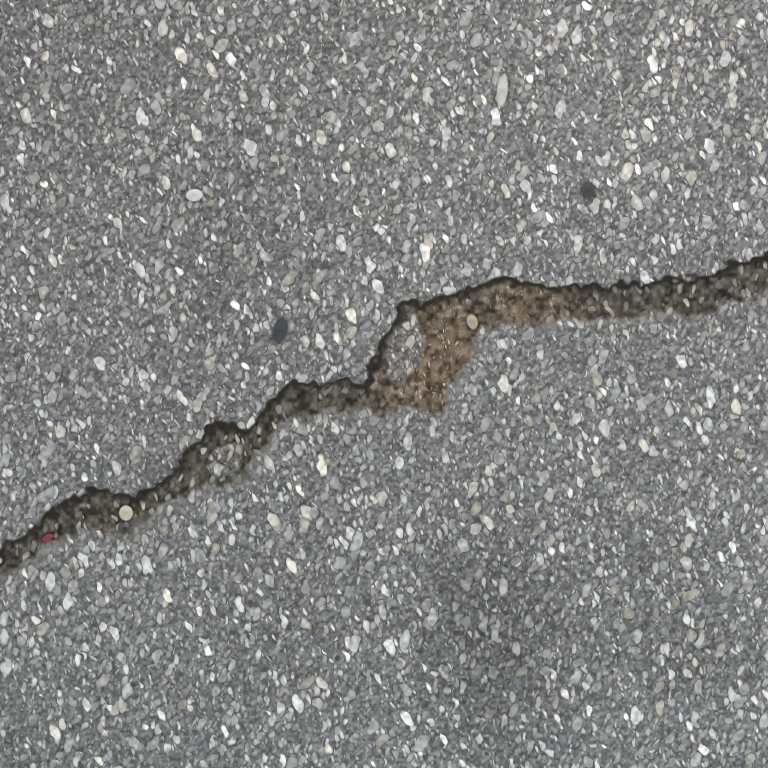
Reproduce this texture procedurally as a WebGL 2 fragment shader.

```glsl
#version 300 es
precision highp float;
// Pebbly grey asphalt crossed by a rising, soil-filled crack.
uniform vec2 u_resolution;
out vec4 outColor;

const vec3 BINDER = vec3(0.375, 0.38, 0.385);
const vec3 SOIL = vec3(0.44, 0.395, 0.355);
const vec3 RUBBLE = vec3(0.36, 0.35, 0.335);
const vec3 SHADOW = vec3(0.17, 0.16, 0.15);

// Crack outline: x, height of the upper lip, height of the lower lip.
const int KNOTS = 16;
const vec3 CRACK[KNOTS] = vec3[KNOTS](
  vec3(0.0, 0.279, 0.247), vec3(0.111, 0.368, 0.312), vec3(0.176, 0.361, 0.310),
  vec3(0.234, 0.394, 0.352), vec3(0.276, 0.449, 0.365), vec3(0.319, 0.441, 0.388),
  vec3(0.375, 0.501, 0.458), vec3(0.475, 0.509, 0.464), vec3(0.501, 0.572, 0.458),
  vec3(0.527, 0.607, 0.473), vec3(0.579, 0.613, 0.467), vec3(0.625, 0.631, 0.574),
  vec3(0.664, 0.642, 0.582), vec3(0.729, 0.627, 0.577), vec3(0.911, 0.641, 0.599),
  vec3(1.0, 0.673, 0.620));

vec3 hash3(vec2 p) {
  vec3 q = fract(p.xyx * vec3(0.1031, 0.1030, 0.0973));
  q += dot(q, q.yxz + 33.33);
  return fract((q.xxy + q.yzz) * q.zyx);
}

float noise(vec2 p) {
  vec2 i = floor(p), f = fract(p);
  f = f * f * (3.0 - 2.0 * f);
  vec2 e = vec2(0.0, 1.0);
  return mix(mix(hash3(i).x, hash3(i + e.yx).x, f.x),
             mix(hash3(i + e.xy).x, hash3(i + e.yy).x, f.x), f.y);
}

// Random offset between -0.5 and 0.5 on both axes.
vec2 wobble(vec2 p) {
  return vec2(noise(p), noise(p + 50.0)) - 0.5;
}

// Approximate signed distance to a tilted ellipse.
float ellipse(vec2 p, vec2 radii, float tilt) {
  float c = cos(tilt), s = sin(tilt);
  p = vec2(c * p.x + s * p.y, c * p.y - s * p.x);
  return (length(p / radii) - 1.0) * min(radii.x, radii.y);
}

float cover(float d, float width) {
  return 1.0 - smoothstep(-width, width, d);
}

// Scatters upright oval pebbles, one candidate per cell, over a colour.
vec3 pebbles(vec3 base, vec2 p, float cells, float density, vec2 tones, float px) {
  vec2 q = p * cells, id = floor(q);
  float aa = 0.8 * cells * px;
  for (int y = -1; y <= 1; y++) {
    for (int x = -1; x <= 1; x++) {
      vec2 cell = id + vec2(x, y);
      vec3 r = hash3(cell + cells), s = hash3(cell + cells + 71.0);
      if (s.x > density) continue;
      vec2 radii = mix(0.17, 0.38, s.y) * vec2(0.85, mix(1.0, 1.8, r.z));
      float d = ellipse(q - cell - r.xy, radii, (s.z - 0.6) * 1.5);
      float tone = mix(tones.x, tones.y, r.z * s.z + 0.25 * s.y);
      vec3 tint = mix(vec3(0.985, 1.0, 1.01), vec3(1.03, 1.0, 0.94), r.x * r.x);
      base *= 1.0 - 0.17 * cover(d - 0.06, 0.06 + aa);
      base = mix(base, tone * tint * (1.0 - 0.25 * d), cover(d, aa));
    }
  }
  return base;
}

vec3 asphalt(vec2 p, float px) {
  vec2 q = p + 0.005 * wobble(p * 130.0);
  vec3 c = BINDER * (0.72 + 0.56 * noise(p * 270.0));
  c = pebbles(c, q, 150.0, 0.75, vec2(0.36, 0.74), px);
  c = pebbles(c, q, 84.0, 0.66, vec2(0.39, 0.80), px);
  c = pebbles(c, q, 50.0, 0.30, vec2(0.43, 0.78), px);
  c *= 0.84 + 0.32 * noise(p * 210.0 + 9.0);
  return c * 1.05 + 0.063;
}

// Depth below the upper lip and height above the lower lip.
vec2 crackDepth(vec2 p) {
  vec3 a = CRACK[0], b = CRACK[1];
  for (int i = 1; i < KNOTS - 1; i++) {
    if (p.x > CRACK[i].x) { a = CRACK[i]; b = CRACK[i + 1]; }
  }
  vec2 slope = (b.yz - a.yz) / (b.x - a.x);
  vec2 lips = a.yz + slope * (p.x - a.x);
  return vec2(lips.x - p.y, p.y - lips.y) / sqrt(1.0 + slope * slope);
}

vec3 stone(vec3 base, vec2 p, vec2 radii, float tilt, vec3 color, float soft) {
  float d = ellipse(p, radii, tilt);
  base *= 1.0 - 0.3 * cover(d - 0.002, 0.003);
  return mix(base, color * (0.92 + 0.16 * noise(p * 180.0)), cover(d, soft));
}

float patchAt(vec2 p, vec2 center, vec2 size) {
  vec2 q = (p - center) / size;
  return exp(-dot(q, q));
}

void main() {
  vec2 p = gl_FragCoord.xy / u_resolution;
  float px = 1.0 / min(u_resolution.x, u_resolution.y);
  vec3 ground = asphalt(p, px);

  // Broad stains and uneven light
  float light = 0.98 + 0.05 * smoothstep(0.2, 0.9, p.x);
  light += 0.05 * patchAt(p, vec2(0.65, 0.85), vec2(0.3, 0.25));
  light += 0.06 * (noise(p * 6.0) - 0.5);
  light -= 0.16 * patchAt(p, vec2(0.64, 0.18), vec2(0.08, 0.14));
  light -= 0.10 * patchAt(p, vec2(0.90, 0.15), vec2(0.06, 0.05));
  ground *= light * mix(vec3(0.985, 1.0, 1.0), vec3(1.01, 1.0, 0.99), p.y);

  // Ragged crack with a crumbling lower edge
  vec2 ragged = wobble(p * 38.0), chips = wobble(p * 115.0);
  vec2 depth = crackDepth(p + 0.013 * ragged + 0.010 * chips);
  float crumble = 0.012 * (noise(p * 30.0 + 7.0) - 0.5);
  float inside = cover(-depth.x, 0.0015 + px) * cover(crumble - depth.y, 0.004 + px);

  // Gravel along the crack, brown grit in its wide middle
  float soil = max(patchAt(p, vec2(0.565, 0.535), vec2(0.09, 0.11)),
                   0.7 * patchAt(p, vec2(0.68, 0.60), vec2(0.09, 0.05)));
  vec3 fill = mix(RUBBLE, SOIL, soil) * (0.55 + 0.8 * noise(p * 190.0));
  vec2 loose = p + 0.006 * chips;
  vec3 gravel = pebbles(fill * 0.9, loose + 0.37, 85.0, 0.8, vec2(0.27, 0.74), px);
  vec3 grit = pebbles(fill, loose, 190.0, 0.7, vec2(0.32, 0.72), px);
  fill = mix(gravel * vec3(1.02, 1.0, 0.95), grit * vec3(1.05, 1.0, 0.93), soil);
  fill *= 0.78 + 0.44 * noise(p * 100.0 + 31.0);

  // Asphalt slabs, shaded upper lip and a dark hollow
  vec2 rough = p + 0.012 * ragged;
  vec3 slab = ground * vec3(1.0, 0.98, 0.95);
  fill = stone(fill, rough - vec2(0.527, 0.547), vec2(0.026, 0.046), -0.3, slab, 0.003);
  fill = stone(fill, rough - vec2(0.293, 0.401), vec2(0.023, 0.019), 0.4, slab * 0.92, 0.003);
  float lip = cover(depth.x - 0.004 - 0.007 * noise(p * 45.0), 0.005);
  fill = mix(fill, SHADOW, 0.85 * lip);
  fill = mix(fill, SHADOW, 0.75 * patchAt(p, vec2(0.393, 0.479), vec2(0.007, 0.016)));
  float dust = exp(-abs(depth.y) * 110.0) * step(0.0, depth.x);
  ground = mix(ground, vec3(0.54, 0.525, 0.50), 0.4 * dust);
  vec3 color = mix(ground, fill, inside);

  // Distinct loose stones
  color = stone(color, p - vec2(0.365, 0.570), vec2(0.009, 0.015), -0.3, vec3(0.29, 0.30, 0.32), px);
  color = stone(color, p - vec2(0.766, 0.752), vec2(0.008, 0.011), 0.2, vec3(0.32), px);
  color = stone(color, p - vec2(0.654, 0.882), vec2(0.007, 0.021), -0.1, vec3(0.78, 0.78, 0.75), px);
  color = stone(color, p - vec2(0.253, 0.746), vec2(0.011, 0.008), 0.1, vec3(0.82), px);
  color = stone(color, p - vec2(0.164, 0.332), vec2(0.009, 0.010), 0.0, vec3(0.76, 0.73, 0.67), px);
  color = stone(color, p - vec2(0.615, 0.581), vec2(0.007, 0.010), 0.3, vec3(0.70, 0.65, 0.58), px);
  color = stone(color, p - vec2(0.062, 0.300), vec2(0.008, 0.004), 0.4, vec3(0.55, 0.28, 0.30), px);
  outColor = vec4(clamp(color, 0.0, 1.0), 1.0);
}
```
